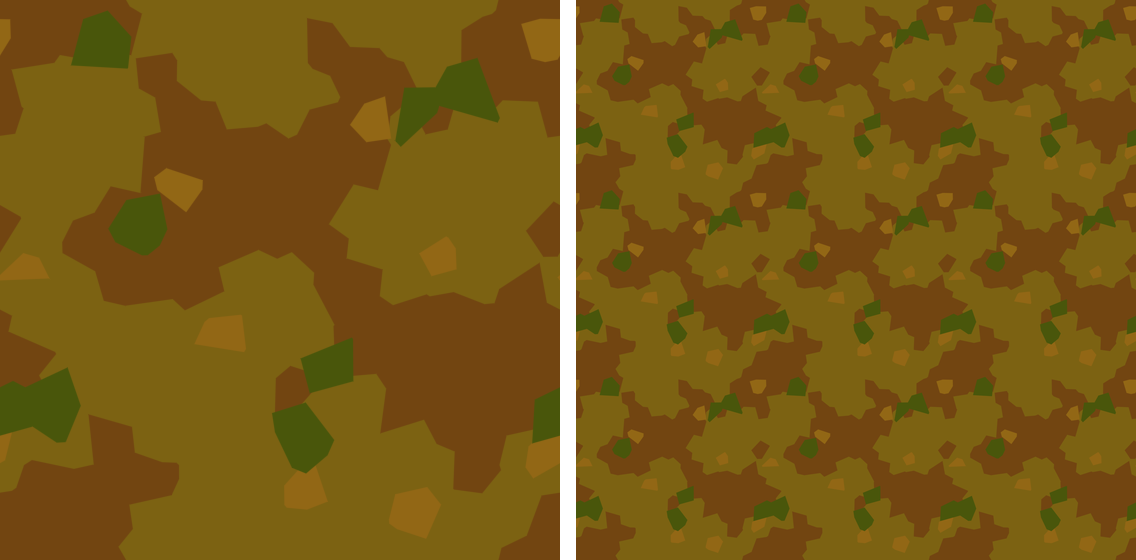
Left: one tile. Right: repeated 3 by 3.
This pattern is drawn by a Shadertoy shader. Its source:

```glsl
// Seamless angular camouflage: brown ground patches, ochre chips and green shards on olive.

const float TAU = 6.2831853;

const vec3 OLIVE = vec3(0.485, 0.384, 0.070);
const vec3 BROWN = vec3(0.447, 0.271, 0.066);
const vec3 OCHRE = vec3(0.573, 0.402, 0.082);
const vec3 GREEN = vec3(0.286, 0.337, 0.043);

const float NO_GROUND = 99.0;

// Integer hash: three values in 0..1 for a cell and a seed.
vec3 hash3(ivec2 cell, int seed) {
    uvec3 v = uvec3(ivec3(cell, seed)) * 1664525u + 1013904223u;
    v.x += v.y * v.z; v.y += v.z * v.x; v.z += v.x * v.y;
    v ^= v >> 16u;
    v.x += v.y * v.z; v.y += v.z * v.x; v.z += v.x * v.y;
    return vec3(v >> 8u) / 16777216.0;
}

// Layered periodic sines on sheared coordinates: a few broad, uneven blobs.
float groundField(vec2 p) {
    p.x += 0.08 * sin(TAU * 2.0 * p.y + 0.7);
    p.y += 0.06 * sin(TAU * 2.0 * p.x + 2.1);
    return sin(TAU * (p.x + p.y) + 0.4)
         + sin(TAU * (2.0 * p.y - p.x) + 1.9)
         + 0.4 * sin(TAU * (3.0 * p.x + p.y) + 4.0);
}

// One random cell in each block; with twins, every third diagonal of blocks takes a pair.
bool isPicked(ivec2 cell, ivec2 block, int seed, bool twins) {
    ivec2 blockId = cell / block;
    ivec2 local = cell - blockId * block;
    ivec2 pick = ivec2(hash3(blockId, seed + 50).xy * vec2(block - ivec2(1, 0)));
    bool paired = twins && (blockId.x + blockId.y) % 3 == 0;
    return local == pick || (paired && local == pick + ivec2(1, 0));
}

// Signed distance to the outline of the merged chosen cells, positive inside.
float cellPatches(vec2 uv, int grid, ivec2 block, int seed, bool twins, float groundLevel) {
    // Half a cell of shift lets whole cells straddle the canvas border.
    vec2 p = uv * float(grid) + 0.5;
    ivec2 home = ivec2(floor(p));
    vec2 inside = vec2(100.0), outside = vec2(100.0);

    for (int y = -2; y <= 2; y++)
    for (int x = -2; x <= 2; x++) {
        ivec2 cell = home + ivec2(x, y);
        ivec2 id = (cell + 2 * grid) % grid;
        vec3 rnd = hash3(id, seed);
        vec2 jitter = 0.06 + 0.88 * rnd.xy;
        vec2 toSite = vec2(cell) + jitter - p;

        float ground = groundField((vec2(id) + jitter) / float(grid)) + 0.65 * (rnd.z - 0.5);
        bool chosen = ground > groundLevel || isPicked(id, block, seed, twins);

        if (chosen) {
            if (dot(toSite, toSite) < dot(inside, inside)) inside = toSite;
        } else if (dot(toSite, toSite) < dot(outside, outside)) {
            outside = toSite;
        }
    }
    // Distance to the bisector between the two nearest sites of each kind.
    float gap = dot(outside, outside) - dot(inside, inside);
    return gap / (2.0 * max(distance(inside, outside), 1e-4) * float(grid));
}

vec3 paint(vec3 base, vec3 ink, float dist, float pixel) {
    return mix(base, ink, smoothstep(-0.8 * pixel, 0.8 * pixel, dist));
}

void mainImage(out vec4 fragColor, in vec2 fragCoord) {
    vec2 uv = fragCoord / iResolution.xy;
    float pixel = 1.0 / min(iResolution.x, iResolution.y);

    float brown = cellPatches(uv, 14, ivec2(7, 7), 3, false, 0.39);
    float ochre = cellPatches(uv, 15, ivec2(5, 5), 11, false, NO_GROUND);
    float green = cellPatches(uv, 12, ivec2(6, 4), 23, true, NO_GROUND);

    vec3 color = paint(OLIVE, BROWN, brown, pixel);
    color = paint(color, OCHRE, ochre, pixel);
    color = paint(color, GREEN, green, pixel);
    fragColor = vec4(color, 1.0);
}
```
